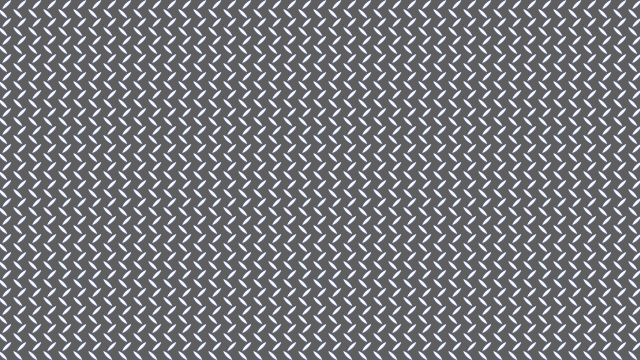
Write a Shadertoy shader that draws this texture.

```glsl
// Steel tread plate: slim blunt studs on flat grey, leaning left and right in
// alternate rows. Two lattices, half a row and about a quarter column apart, hold
// one stud per cell; a stud is a rounded lens distance field with a low blue rim.

const vec3 PLATE_GREY = vec3(0.37);
const vec3 RIM_BLUE   = vec3(0.41, 0.46, 0.63);
const vec3 STUD_WHITE = vec3(0.96, 0.97, 1.00);

// Lengths are fractions of the canvas height, phases are fractions of a cell.
const vec2  CELL        = vec2(1.0 / 24.0, 1.0 / 20.0);
const vec2  LEFT_PHASE  = vec2(0.18, 0.25);
const vec2  RIGHT_PHASE = vec2(0.45, 0.75);
const float HALF_LENGTH = 0.0158;
const float HALF_WIDTH  = 0.0038;
const float TIP_RADIUS  = 0.0012;
const float RIM_WIDTH   = 0.0012;
const vec2  RIM_SHIFT   = vec2(0.0003, -0.0006);

// Signed distance to a lens whose long axis is y.
float lensDistance(vec2 p, float halfLength, float halfWidth) {
    p = abs(p);
    float radius = (halfLength * halfLength + halfWidth * halfWidth) / (2.0 * halfWidth);
    float offset = radius - halfWidth;
    bool nearTip = (p.y - halfLength) * offset > p.x * halfLength;
    return nearTip ? length(p - vec2(0.0, halfLength))
                   : length(p + vec2(offset, 0.0)) - radius;
}

// Lens with rounded tips, keeping its overall size.
float studDistance(vec2 p) {
    return lensDistance(p, HALF_LENGTH - TIP_RADIUS, HALF_WIDTH - TIP_RADIUS) - TIP_RADIUS;
}

// Position relative to the nearest stud centre of a lattice.
vec2 cellPosition(vec2 p, vec2 phase) {
    return (fract(p / CELL - phase + 0.5) - 0.5) * CELL;
}

// Turns by 45 degrees; lean is +1 to the right, -1 to the left.
vec2 leanAxes(vec2 p, float lean) {
    return vec2(p.x - lean * p.y, lean * p.x + p.y) * sqrt(0.5);
}

float coverage(float dist, float pixel) {
    return 1.0 - smoothstep(-0.6 * pixel, 0.6 * pixel, dist);
}

// Paints one lattice of studs: rim first, bright face on top.
vec3 paintStuds(vec3 base, vec2 p, vec2 phase, float lean, float pixel) {
    vec2 local = cellPosition(p, phase);
    float face = studDistance(leanAxes(local, lean));
    float rim  = studDistance(leanAxes(local - RIM_SHIFT, lean)) - RIM_WIDTH;
    vec3 color = mix(base, RIM_BLUE, coverage(rim, pixel));
    return mix(color, STUD_WHITE, coverage(face, pixel));
}

void mainImage(out vec4 fragColor, in vec2 fragCoord) {
    float pixel = 1.0 / iResolution.y;
    vec2 p = fragCoord * pixel;

    vec3 color = PLATE_GREY;
    color = paintStuds(color, p, LEFT_PHASE, -1.0, pixel);
    color = paintStuds(color, p, RIGHT_PHASE, 1.0, pixel);
    fragColor = vec4(color, 1.0);
}
```
